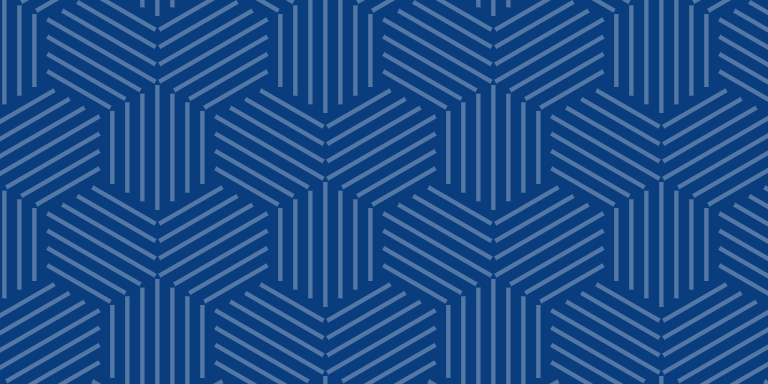
This pattern is drawn by a Shadertoy shader. Its source:

```glsl
const float SQRT3 = 1.7320508;
const float HEX_SPACING = 7.0 / 24.0;          // centre distance, in canvas heights
const vec2 ORIGIN = vec2(0.4098, 0.6159);      // centre of one upright hexagon
const vec3 GROUND_BLUE = vec3(0.04, 0.24, 0.49);
const vec3 LINE_BLUE = vec3(0.33, 0.47, 0.65);

// Offset from the nearest centre of a unit hexagonal lattice
vec2 hexOffset(vec2 p) {
    vec2 period = vec2(1.0, SQRT3);
    vec2 even = p - period * round(p / period);
    vec2 odd = p - period * (floor(p / period) + 0.5);
    return dot(even, even) < dot(odd, odd) ? even : odd;
}

// Three-colouring of the lattice: 0, 1 or 2
float hexKind(vec2 centre) {
    float row = round(centre.y * 2.0 / SQRT3);
    float column = round(centre.x - 0.5 * row);
    return mod(column - row, 3.0);
}

// Distance to parallel bars whose ends follow the hexagon outline
float barsDistance(vec2 p, float spacing, float halfWidth, float halfLength) {
    float bar = clamp(round(p.x / spacing), -3.0, 3.0);
    float reach = halfLength - abs(bar) * spacing / SQRT3;
    vec2 d = abs(p - vec2(bar * spacing, 0.0)) - vec2(halfWidth, reach);
    return max(d.x, d.y);
}

void mainImage(out vec4 fragColor, in vec2 fragCoord) {
    vec2 p = (fragCoord / iResolution.y - ORIGIN) / HEX_SPACING;
    float pixel = 1.0 / (iResolution.y * HEX_SPACING);

    // Turn each hexagon by a multiple of 60 degrees
    vec2 local = hexOffset(p);
    float angle = hexKind(p - local) * radians(60.0);
    vec2 along = vec2(-sin(angle), cos(angle));
    vec2 across = vec2(along.y, -along.x);
    vec2 q = vec2(dot(local, across), dot(local, along));

    // Antialiased bars over the flat ground
    float d = barsDistance(q, 0.134, 0.0196, 0.558);
    float coverage = clamp(0.5 - d / pixel, 0.0, 1.0);
    fragColor = vec4(mix(GROUND_BLUE, LINE_BLUE, coverage), 1.0);
}
```
